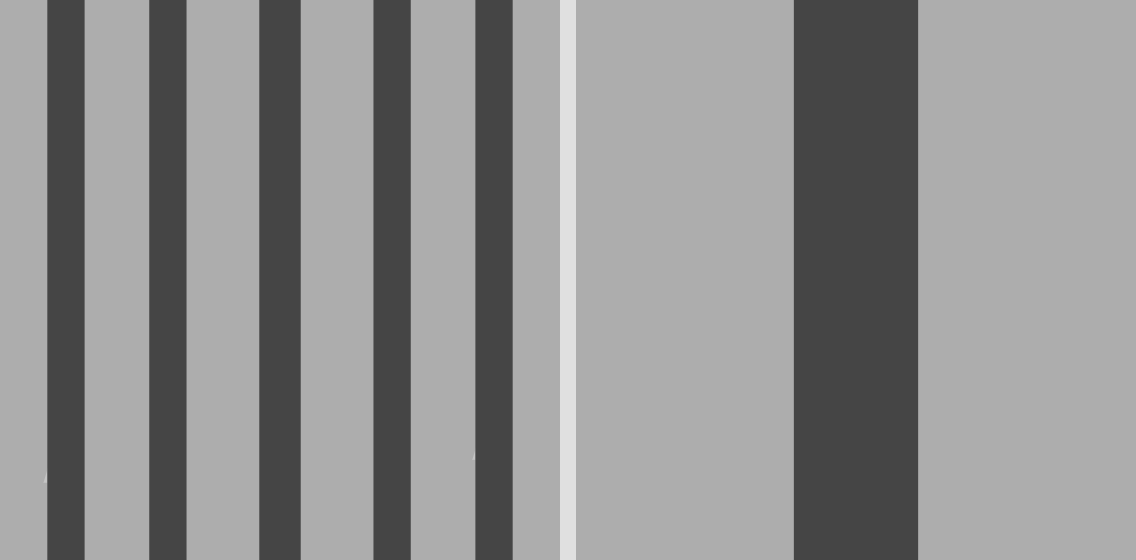
Left: the whole. Right: its middle third, enlarged.
A WebGL 1 fragment shader for this pattern:

```glsl
precision highp float;

uniform vec2 u_resolution;

const vec3 WALL_GREY = vec3(0.68);
const vec3 BAR_GREY = vec3(0.27);
const vec3 CHIP_GREY = vec3(0.77);

const float INNER_HALF_WIDTH = 0.0370;
const float OUTER_HALF_WIDTH = 0.0333;

// Coverage of the inside of a signed distance, one pixel soft
float coverage(float dist, float pixel) {
  return clamp(0.5 - dist / pixel, 0.0, 1.0);
}

// Bars are mirrored about the middle and crowd together outward
float barCentre(float index) {
  float rank = abs(index);
  return 0.5 + sign(index) * (0.2093 * rank - 0.0091 * rank * rank);
}

float barHalfWidth(float index) {
  return index == 0.0 ? INNER_HALF_WIDTH : OUTER_HALF_WIDTH;
}

float barDistance(float x, float index) {
  return abs(x - barCentre(index)) - barHalfWidth(index);
}

// Right triangle whose upright side ends at the lower right corner
float chipDistance(vec2 p, vec2 corner, vec2 size) {
  vec2 q = p - corner;
  float slope = dot(q - vec2(-size.x, 0.0), normalize(vec2(-size.y, size.x)));
  return max(max(q.x, -q.y), slope);
}

void main() {
  vec2 uv = gl_FragCoord.xy / u_resolution;
  float pixel = 1.0 / min(u_resolution.x, u_resolution.y);
  vec3 colour = WALL_GREY;

  // Pale chips beside the left edges of the two outermost bars
  vec2 leftChip = vec2(barCentre(-2.0) - OUTER_HALF_WIDTH, 0.138);
  vec2 rightChip = vec2(barCentre(2.0) - OUTER_HALF_WIDTH, 0.179);
  float chips = min(chipDistance(uv, leftChip, vec2(0.0068, 0.023)),
                    chipDistance(uv, rightChip, vec2(0.0055, 0.018)));
  colour = mix(colour, CHIP_GREY, coverage(chips, pixel));

  // Five upright bars
  float bars = 1.0;
  for (int i = -2; i <= 2; i++) {
    bars = min(bars, barDistance(uv.x, float(i)));
  }
  colour = mix(colour, BAR_GREY, coverage(bars, pixel));

  gl_FragColor = vec4(colour, 1.0);
}
```
